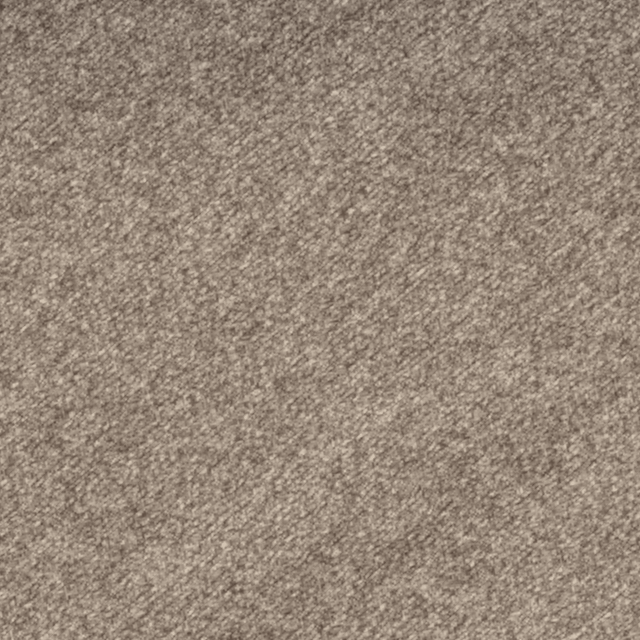
Reproduce this texture procedurally as a Shadertoy shader.

```glsl
// Taupe woven cloth with short diagonal stitches, faint streaks and fine fibre grain.

const vec3 SHADOW_TAUPE = vec3(0.42, 0.355, 0.305);
const vec3 LIGHT_TAUPE  = vec3(0.73, 0.67, 0.605);
const vec3 COOL_SHADE   = vec3(-0.008, 0.0, 0.008);

const float STITCH_ANGLE = 0.68;
const float STREAK_ANGLE = 0.56;
const vec2  STITCH_SIZE  = vec2(0.0170, 0.0092);

float hash(vec2 cell) {
    vec3 q = fract(cell.xyx * vec3(0.1031, 0.1030, 0.0973));
    q += dot(q, q.yzx + 33.33);
    return fract((q.x + q.y) * q.z);
}

// Smooth value noise in the range -1 to 1
float noise(vec2 p) {
    vec2 cell = floor(p);
    vec2 f = fract(p);
    f = f * f * (3.0 - 2.0 * f);
    float low  = mix(hash(cell), hash(cell + vec2(1, 0)), f.x);
    float high = mix(hash(cell + vec2(0, 1)), hash(cell + vec2(1, 1)), f.x);
    return 2.0 * mix(low, high, f.y) - 1.0;
}

// Coordinates along and across a direction
vec2 turn(vec2 p, float angle) {
    float c = cos(angle), s = sin(angle);
    return vec2(c * p.x + s * p.y, c * p.y - s * p.x);
}

// Rows of rounded stitches, each row shifted and each stitch of its own brightness
float stitches(vec2 p, vec2 size) {
    p /= size;
    p += 0.45 * vec2(noise(p * 0.6 + 17.0), noise(p * 0.5 + 71.0));
    float row = floor(p.y);
    p.x += 0.5 * row + 0.5 * hash(vec2(row, 5.0));
    vec2 dome = cos(3.14159 * (fract(p) - 0.5));
    float brightness = 0.65 + 0.7 * hash(floor(p) + 300.0);
    return dome.x * dome.y * brightness - 0.405;
}

// Broad uneven bands in the cloth
float streaks(vec2 p) {
    return 0.6 * noise(p * vec2(2.5, 13.0) + 40.0)
         + 0.6 * noise(p * vec2(6.0, 34.0) + 90.0);
}

void mainImage(out vec4 fragColor, in vec2 fragCoord) {
    vec2 uv = fragCoord / iResolution.xy;
    vec2 p = fragCoord / iResolution.y;
    vec2 along = turn(p, STITCH_ANGLE) + 3.0;
    vec2 band = turn(p, STREAK_ANGLE) + 3.0;

    // Weave, from stitches down to fibres
    float tone = 0.585;
    tone += 0.42 * stitches(along, STITCH_SIZE);
    tone += 0.33 * noise(along * vec2(85.0, 180.0));
    tone += 0.35 * noise(turn(p, 0.2) * 310.0 + 500.0);

    // Slow changes across the cloth
    tone += 0.07 * noise(along * vec2(24.0, 48.0) + 60.0);
    tone += 0.085 * streaks(band);

    // Dimmer, cooler light at the top
    float shade = smoothstep(0.6, 1.05, uv.y);
    tone -= 0.19 * shade;

    vec3 color = mix(SHADOW_TAUPE, LIGHT_TAUPE, clamp(tone, -0.35, 1.3));
    color += COOL_SHADE * shade;
    fragColor = vec4(color, 1.0);
}
```
